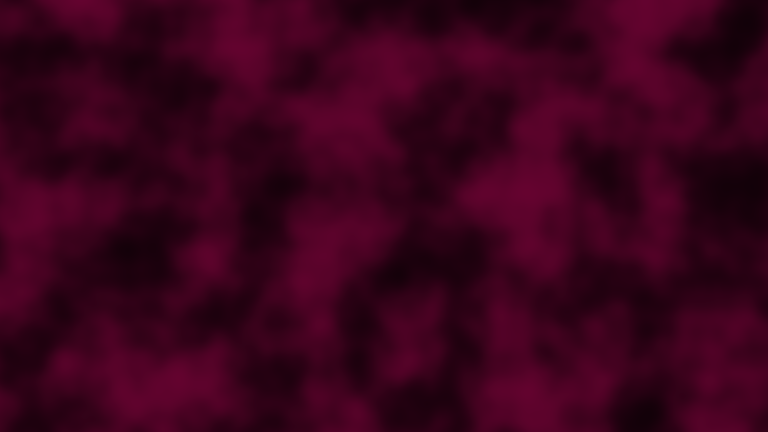
Give the GLSL for this texture, as a WebGL 2 fragment shader.

```glsl
#version 300 es
precision highp float;

#define BASE_SCALE 4.4
#define OCTAVES 3
#define GAIN 0.48
#define MEAN_LEVEL 0.234
#define LEVEL_RANGE 0.19
#define STEEPNESS 1.75
#define TINT vec3(1.0, 0.03, 0.47)
#define SEED 17u

uniform vec2 u_resolution;
out vec4 fragColor;

// Unit gradient with a hashed direction for each lattice point
vec2 latticeGradient(vec2 cell) {
    uvec2 q = uvec2(ivec2(cell)) * uvec2(1597u, 3571u);
    uint h = (q.x ^ (q.y + SEED)) * 277803u;
    h = (h ^ (h >> 15)) * 739397u;
    h = (h ^ (h >> 13)) * 668265u;
    h ^= h >> 16;
    float angle = float(h & 65535u) / 65536.0 * 6.28319;
    return vec2(cos(angle), sin(angle));
}

float gradientNoise(vec2 p) {
    vec2 cell = floor(p);
    vec2 f = p - cell;
    vec2 blend = f * f * f * (f * (f * 6.0 - 15.0) + 10.0);
    vec2 right = vec2(1.0, 0.0);
    vec2 up = vec2(0.0, 1.0);
    float a = dot(latticeGradient(cell), f);
    float b = dot(latticeGradient(cell + right), f - right);
    float c = dot(latticeGradient(cell + up), f - up);
    float d = dot(latticeGradient(cell + 1.0), f - 1.0);
    return mix(mix(a, b, blend.x), mix(c, d, blend.x), blend.y);
}

// Octaves are shifted so their lattice points do not coincide
float cloud(vec2 p) {
    float sum = 0.0;
    float amplitude = 1.0;
    for (int i = 0; i < OCTAVES; i++) {
        sum += amplitude * gradientNoise(p);
        p = 2.0 * p + vec2(5.3, 9.7);
        amplitude *= GAIN;
    }
    return sum;
}

void main() {
    vec2 p = gl_FragCoord.xy / u_resolution.y;

    // Soft limits keep the darkest and brightest patches gentle
    float level = MEAN_LEVEL + LEVEL_RANGE * tanh(STEEPNESS * cloud(p * BASE_SCALE));
    fragColor = vec4(level * TINT, 1.0);
}
```
